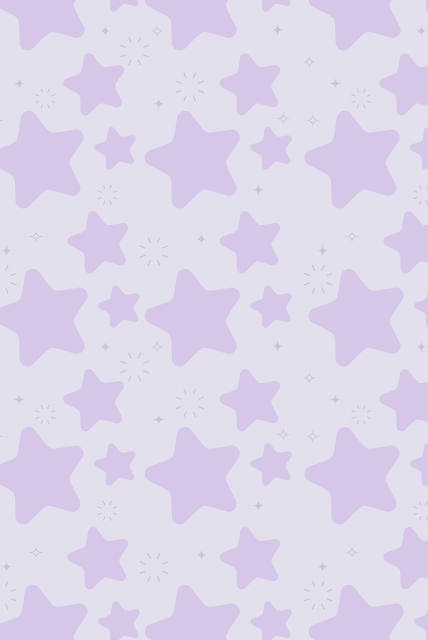
This pattern is drawn by a Shadertoy shader. Its source:

```glsl
const float PI = 3.14159265;

const vec3 BACKGROUND = vec3(0.89, 0.88, 0.93);
const vec3 STAR_FILL = vec3(0.84, 0.78, 0.91);
const vec3 ACCENT = vec3(0.80, 0.76, 0.87);

// Burst centre and radius, within a tile of two by two cells
const vec3 BURSTS[6] = vec3[](
    vec3(0.852, 0.323, 0.097), vec3(1.201, 0.550, 0.097),
    vec3(0.286, 0.624, 0.066), vec3(0.680, 1.233, 0.066),
    vec3(0.974, 1.593, 0.097), vec3(0.014, 1.767, 0.097));

// Sparkle centres: seven solid ones, then five outlined ones
const int SOLID_COUNT = 7;
const vec2 SPARKLES[12] = vec2[](
    vec2(0.667, 0.196), vec2(1.757, 0.190), vec2(0.122, 0.529),
    vec2(1.005, 0.656), vec2(1.635, 1.201), vec2(1.275, 1.513),
    vec2(0.042, 1.587),
    vec2(0.995, 0.196), vec2(1.958, 0.392), vec2(1.794, 0.751),
    vec2(1.979, 0.762), vec2(0.228, 1.497));

// Folds the plane into n equal wedges, each centred on the x axis
vec2 foldWedges(vec2 p, float n, float turn) {
    float wedge = 2.0 * PI / n;
    float a = mod(atan(p.y, p.x) - turn + 0.5 * wedge, wedge) - 0.5 * wedge;
    return length(p) * vec2(cos(a), sin(a));
}

// Five-armed star of radius 1 with rounded tips and soft valleys
float softStar(vec2 p) {
    vec2 q = foldWedges(p, 5.0, radians(-32.4));
    q.y = abs(q.y);

    // Push away from the valley axis to round the inner corner
    vec2 valleyNormal = vec2(sin(PI / 5.0), -cos(PI / 5.0));
    float h = dot(q, valleyNormal);
    q += valleyNormal * (sqrt(h * h + 0.0042) - h);

    // Signed distance to the arm's edge, which starts at the tip
    float slope = radians(22.7);
    vec2 edge = vec2(-cos(slope), sin(slope));
    vec2 fromTip = q - vec2(0.85, 0.0);
    float side = sign(dot(fromTip, vec2(edge.y, -edge.x)));
    return side * length(fromTip - edge * max(dot(fromTip, edge), 0.0)) - 0.15;
}

// One star per cell; every other column is nudged, more on odd rows
float starGrid(vec2 p, vec2 center, float size) {
    vec2 v = p - center;
    vec2 id = round(v);
    vec2 odd = mod(id, 2.0);
    v -= id;
    v.x -= odd.x * mix(0.011, 0.037, odd.y);
    return softStar(v / size) * size;
}

// Ring of eight short rays
float burst(vec2 p, float radius) {
    vec2 q = foldWedges(p, 8.0, PI / 8.0);
    q.x -= clamp(q.x, 0.65 * radius, 0.96 * radius);
    return length(q) - 0.0022 - 0.02 * radius;
}

// Four-pointed sparkle bounded by quarter circles
float sparkle(vec2 p, float size) {
    vec2 q = abs(p);
    return max(size - length(q - size), max(q.x, q.y) - size);
}

vec2 wrapTile(vec2 v) {
    return v - 2.0 * round(0.5 * v);
}

void mainImage(out vec4 fragColor, in vec2 fragCoord) {
    // One unit is one star cell, measured down from the top left
    float pixel = 2.709 / iResolution.x;
    vec2 p = vec2(fragCoord.x, iResolution.y - fragCoord.y) * pixel;

    // Large, medium and small stars
    float stars = starGrid(p, vec2(1.238, 1.016), 0.323);
    stars = min(stars, starGrid(p, vec2(1.595, 0.537), 0.206));
    stars = min(stars, starGrid(p, vec2(1.725, 0.942), 0.141));

    // Small accents
    float accents = 1.0;
    for (int i = 0; i < BURSTS.length(); i++) {
        accents = min(accents, burst(wrapTile(p - BURSTS[i].xy), BURSTS[i].z));
    }
    for (int i = 0; i < SPARKLES.length(); i++) {
        vec2 v = wrapTile(p - SPARKLES[i]);
        float d = i < SOLID_COUNT ? sparkle(v, 0.034)
                                  : abs(sparkle(v, 0.041) + 0.003) - 0.003;
        accents = min(accents, d);
    }

    vec3 color = mix(BACKGROUND, ACCENT, clamp(0.5 - accents / pixel, 0.0, 1.0));
    color = mix(color, STAR_FILL, clamp(0.5 - stars / pixel, 0.0, 1.0));
    fragColor = vec4(color, 1.0);
}
```
